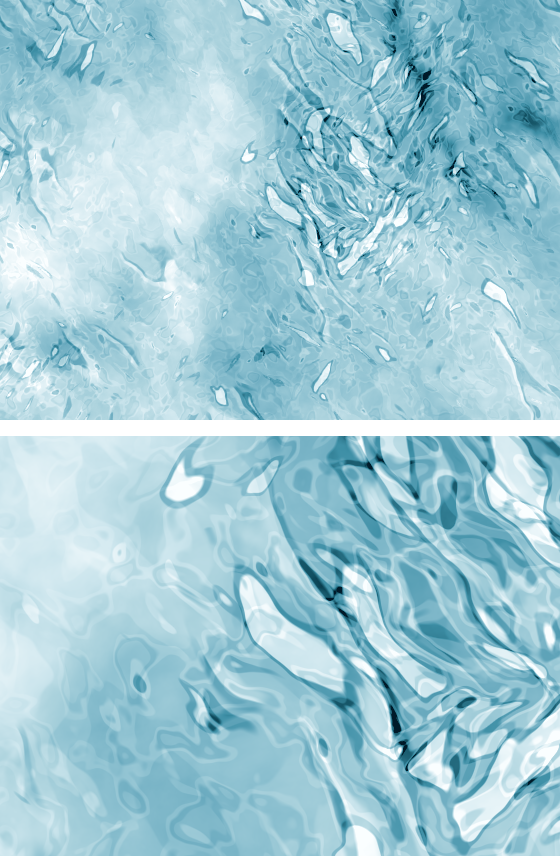
Top, the full canvas; bottom, a detail of the centre.
A WebGL 2 fragment shader for this texture:

```glsl
#version 300 es
precision highp float;

#define BASE_TONE 0.67
#define MASS_CONTRAST 1.2
#define FALL_ANGLE -0.98
#define RISE_ANGLE 1.12
#define STROKE_FREQ vec2(7.0, 25.0)
#define FLECK_FREQ vec2(20.0, 44.0)
#define CRACK_FREQ vec2(2.0, 9.0)
#define WARP 0.035
#define STROKE_LIGHT 0.26
#define RIM_DARK 0.23
#define FLECK_DARK 0.22
#define PLATE_CONTRAST 0.44

uniform vec2 u_resolution;
out vec4 outColor;

const uint LCG = 1664525u;

// Integer hash to a gradient in [-1, 1]
vec2 gradient(vec2 cell) {
  uvec2 v = uvec2(ivec2(cell)) * LCG + 1013904223u;
  for (int i = 0; i < 2; i++) {
    v.x += v.y * LCG;
    v.y += v.x * LCG;
    v ^= v >> 16;
  }
  return vec2(v & 0xffffu) / 32767.5 - 1.0;
}

float noise(vec2 p) {
  vec2 i = floor(p), f = p - i;
  vec2 u = f * f * f * (f * (f * 6.0 - 15.0) + 10.0);
  vec2 e = vec2(1.0, 0.0);
  float low = mix(dot(gradient(i), f), dot(gradient(i + e), f - e), u.x);
  float high = mix(dot(gradient(i + e.yx), f - e.yx), dot(gradient(i + 1.0), f - 1.0), u.x);
  return 1.4 * mix(low, high, u.y);
}

mat2 rotation(float a) {
  float c = cos(a), s = sin(a);
  return mat2(c, -s, s, c);
}

float fbm(vec2 p) {
  float sum = 0.0, amp = 0.5;
  for (int i = 0; i < 5; i++) {
    sum += amp * noise(p);
    p = rotation(0.6) * p * 2.03 + 17.3;
    amp *= 0.5;
  }
  return sum;
}

// Noise stretched along a direction
float grain(vec2 p, float angle, vec2 freq) {
  vec2 q = rotation(angle) * p * freq;
  return noise(q + 5.7) + 0.35 * noise(q * 2.1 + 31.4);
}

// Grain that rises or falls with the local flow
float flowGrain(vec2 p, float turn, vec2 freq, float falling) {
  return mix(grain(p, RISE_ANGLE - turn, freq), grain(p, FALL_ANGLE + turn, freq), falling);
}

float edge(float level, float v, float soft) {
  float w = max(soft, 0.6 * fwidth(v));
  return smoothstep(level - w, level + w, v);
}

float glow(vec2 p, vec2 center, vec2 radius) {
  vec2 d = (p - center) / radius;
  return exp(-dot(d, d));
}

float terrace(float v) {
  float s = v * 7.0;
  return (floor(s) + smoothstep(0.44, 0.56, fract(s))) / 7.0;
}

// Pale cores in dark rims, and dark hollows in pale rims
float relief(float v, float level) {
  float core = edge(level + 0.14, v, 0.03);
  float hollow = edge(level + 0.16, -v, 0.03);
  float hollowRim = edge(level + 0.04, -v, 0.03) - hollow;
  float rim = edge(level, v, 0.03) - core;
  return STROKE_LIGHT * core - RIM_DARK * rim - 0.13 * hollow + 0.09 * hollowRim;
}

// Tone, keyed by the red channel, to ice colour
vec3 iceColor(float tone) {
  vec3 stops[8] = vec3[8](vec3(0.0, 0.1, 0.16), vec3(0.06, 0.3, 0.37), vec3(0.24, 0.56, 0.65),
    vec3(0.42, 0.67, 0.75), vec3(0.56, 0.76, 0.82), vec3(0.68, 0.83, 0.87),
    vec3(0.8, 0.9, 0.93), vec3(0.98, 0.995, 1.0));
  vec3 c = stops[0];
  for (int i = 1; i < 8; i++) {
    float t = (tone - stops[i - 1].r) / (stops[i].r - stops[i - 1].r);
    c = mix(c, stops[i], clamp(t, 0.0, 1.0));
  }
  return c;
}

void main() {
  vec2 p = gl_FragCoord.xy / u_resolution.y;
  vec2 bend = vec2(fbm(p * 4.0), fbm(p * 4.0 + 40.0));
  vec2 w = p + WARP * bend + 0.012 * vec2(noise(p * 17.0), noise(p * 17.0 + 9.0));
  vec2 q = p + 0.22 * bend;

  // Broad light and dark masses
  float mass = 0.14 * glow(q, vec2(0.40, 0.66), vec2(0.22, 0.20));
  mass += 0.18 * glow(q, vec2(0.12, 0.40), vec2(0.20, 0.13));
  mass += 0.12 * glow(q, vec2(0.43, 0.24), vec2(0.07, 0.18));
  mass -= 0.20 * glow(q, vec2(1.12, 0.84), vec2(0.25, 0.24));
  mass -= 0.17 * glow(q, vec2(0.08, 0.95), vec2(0.20, 0.13));
  mass -= 0.16 * glow(q, vec2(0.15, 0.19), vec2(0.15, 0.07));
  mass -= 0.11 * glow(q, vec2(0.66, 0.17), vec2(0.16, 0.15));
  mass -= 0.11 * glow(q, vec2(0.50, 0.45), vec2(0.14, 0.07));
  mass -= 0.09 * glow(q, vec2(0.78, 0.68), vec2(0.25, 0.30));
  mass -= 0.28 * glow(q, vec2(1.30, 0.72), vec2(0.08, 0.04));
  float tone = BASE_TONE + MASS_CONTRAST * mass;

  // Where the surface is broken rather than smooth
  float rough = 0.24 + 0.8 * fbm(p * 3.0 + 60.0);
  rough += 0.75 * glow(q, vec2(0.87, 0.74), vec2(0.30, 0.40));
  rough += 0.35 * glow(q, vec2(0.85, 0.35), vec2(0.28, 0.22));
  rough += 0.45 * glow(q, vec2(0.08, 0.80), vec2(0.20, 0.28));
  rough += 0.45 * glow(q, vec2(0.20, 0.14), vec2(0.28, 0.14));
  rough -= 0.60 * glow(q, vec2(0.38, 0.64), vec2(0.20, 0.20));
  rough = clamp(rough, 0.0, 1.0);

  // Torn plates and faint mottling
  float plate = fbm(rotation(FALL_ANGLE) * w * vec2(2.6, 5.0) + 12.0);
  tone += PLATE_CONTRAST * mix(plate, terrace(plate), 0.8);
  tone += 0.10 * fbm(w * 28.0);

  // Flow rises at left, falls at right, mixed between
  float falling = smoothstep(-0.06, 0.06, fbm(p * 3.5 + 80.0) + 0.22 * (p.x - 0.55));
  float stroke = flowGrain(w, 0.0, STROKE_FREQ, falling);
  float splinter = flowGrain(w + 5.0, 0.35, STROKE_FREQ * 1.7, falling);
  float fleck = flowGrain(w + 3.0, 0.1, FLECK_FREQ, falling);
  float chip = flowGrain(w + 11.0, 0.2, vec2(26.0, 40.0), falling);

  // Dark crevice running down from the top
  float fall = (1.0 - p.y) / 0.55;
  float across = w.x - 0.93 - 0.27 * pow(max(fall, 0.0), 1.4) + 0.03 * stroke;
  float crevice = exp(-pow(across / 0.030, 2.0)) * (1.0 - smoothstep(0.45, 1.1, fall));
  tone -= 0.42 * crevice * (0.8 + 0.8 * noise(w * 14.0));

  // Long cracks: a light lip beside a dark line
  float crack = grain(w + 7.0, FALL_ANGLE + 0.12, CRACK_FREQ) + 0.07 * stroke;
  float cracked = smoothstep(0.0, 0.12, fbm(p * 4.5 + 25.0) + 0.25 * rough - 0.10);
  float lip = edge(0.0, crack, 0.01) - edge(0.10, crack, 0.03);
  float line = edge(-0.06, crack, 0.02) - edge(0.0, crack, 0.01);
  tone += cracked * (0.14 * lip - 0.21 * line);

  // Strokes at two sizes
  float level = mix(0.72, 0.14, rough);
  tone += relief(stroke, level) + 0.7 * relief(splinter, level + 0.06);

  // Squiggled outlines of small chips
  float bright = edge(0.02, chip, 0.03) - edge(0.16, chip, 0.03);
  float dark = edge(0.20, chip, 0.03) - edge(0.36, chip, 0.03);
  tone += (0.015 + 0.085 * rough) * (bright - dark);

  // Dark flecks with pale halos
  float fleckLevel = mix(0.72, 0.26, rough);
  float speck = edge(fleckLevel + 0.12, fleck, 0.04);
  float halo = edge(fleckLevel - 0.06, fleck, 0.04) - speck;
  tone += 0.10 * halo - FLECK_DARK * speck;

  outColor = vec4(iceColor(tone), 1.0);
}
```
